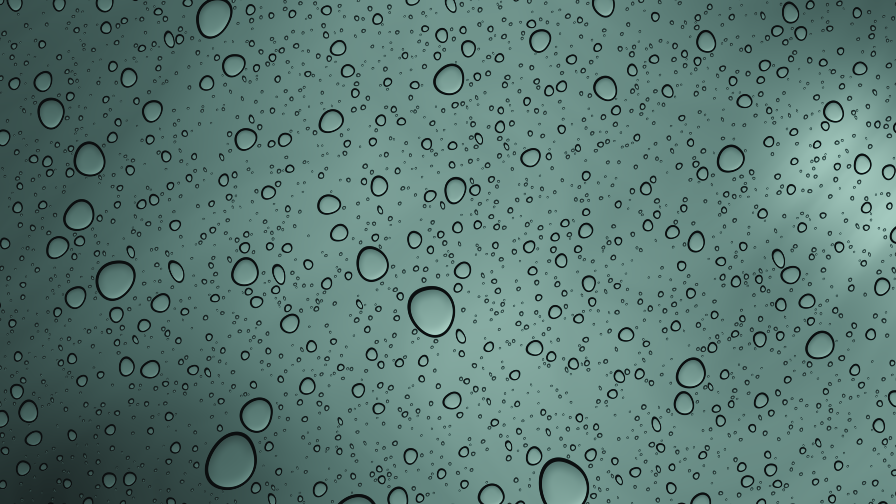
A WebGL 2 fragment shader for this texture:

```glsl
#version 300 es
precision highp float;
// Rain drops on a window pane in front of a dim, blue-green cloudy sky.
// The sky is a sum of soft glows and warped sines; the drops are scattered by
// cellular layers of shrinking size, each drop a dark rim round a bright lens.

#define LAYERS 6
#define CELL_SIZE 0.30
#define CELL_SHRINK 0.58
#define DENSITY 0.74
#define MIN_RADIUS 0.11
#define MAX_RADIUS 0.185
#define RIM_BASE 0.0023
#define RIM_GROWTH 0.075
#define RIM_TONE 0.05
#define CLOUD_CONTRAST 0.06
#define GLOW 0.42

uniform vec2 u_resolution;
out vec4 fragColor;

struct Drop {
    float dist;    // signed distance to the outline
    float radius;
    vec2 centre;
    vec2 offset;   // from centre, in radii
};

vec3 hash3(vec3 c) {
    c = fract(c * vec3(0.1031, 0.1030, 0.0973));
    c += dot(c, c.yxz + 33.33);
    return fract((c.xxy + c.yxx) * c.zyx);
}

mat2 turn(float a) {
    float c = cos(a), s = sin(a);
    return mat2(c, s, -s, c);
}

float blob(vec2 p, vec2 centre, vec2 size) {
    vec2 q = (p - centre) / size;
    return exp(-dot(q, q));
}

// Layered, warped sines, about -1 to 1
float clouds(vec2 p) {
    float sum = 0.0, amp = 0.5;
    vec2 q = p * 3.2 + vec2(1.7, 0.4);
    for (int i = 0; i < 5; i++) {
        q += 0.7 * sin(q.yx * 1.3 + float(i) * 1.9);
        sum += amp * sin(q.x) * cos(q.y);
        q = turn(0.9) * q * 1.75;
        amp *= 0.62;
    }
    return sum;
}

// Lightness of the sky; p.y runs from 0 to 1
float skyTone(vec2 p) {
    vec2 u = vec2(p.x * u_resolution.y / u_resolution.x, p.y);
    float cloud = clouds(p);
    float tone = 0.34 + 0.26 * smoothstep(-0.1, 0.45, u.x);
    tone -= 0.07 * smoothstep(0.55, 0.85, u.x) + 0.05 * u.y * u.y;
    tone -= 0.25 * blob(u, vec2(0.13, -0.05), vec2(0.28, 0.32));
    tone -= 0.13 * blob(u, vec2(1.0, 1.02), vec2(0.20, 0.18));
    tone += 0.05 * blob(u, vec2(0.55, 0.30), vec2(0.25, 0.20));
    tone += GLOW * (1.0 + 0.45 * cloud) * blob(u, vec2(0.97, 0.62), vec2(0.09, 0.17));
    return max(tone + CLOUD_CONTRAST * cloud, 0.1);
}

// Share of filled cells: few huge drops, many middling ones, thinner specks
float fillChance(float k) {
    return DENSITY - 0.38 * step(k, 0.5) - 0.1 * step(k, 1.5) * step(0.5, k) - 0.36 * step(4.5, k);
}

// Closest drop of one cellular layer
Drop nearestDrop(vec2 p, int layer) {
    float k = float(layer);
    float size = CELL_SIZE * pow(CELL_SHRINK, k);
    float chance = fillChance(k);
    mat2 grid = turn(0.35 + 0.8 * k);
    vec2 cell = floor(grid * p / size);
    Drop best = Drop(1.0, 1.0, p, vec2(0.0));
    for (int y = -1; y <= 1; y++)
    for (int x = -1; x <= 1; x++) {
        vec2 id = cell + vec2(x, y);
        vec3 place = hash3(vec3(id, k * 7.0 + 3.0));
        if (place.z > chance) continue;
        vec3 form = hash3(vec3(id + 41.0, k * 5.0 + 17.0));
        vec2 centre = ((id + 0.13 + 0.74 * place.xy) * size) * grid;
        float radius = size * mix(MIN_RADIUS, MAX_RADIUS, form.x * form.x);
        // Slightly stretched, uneven outline; a few smaller drops run long
        float runny = step(0.94, form.z) * step(1.5, k);
        float stretch = sqrt(1.02 + 0.27 * form.y + 0.6 * runny);
        vec2 q = (p - centre) * turn(0.3 + 1.7 * form.z);
        q *= vec2(1.0 / stretch, stretch);
        float a = atan(q.y, q.x + 1e-6);
        float wobble = 0.04 * sin(2.0 * a + 6.3 * form.y) + 0.035 * sin(3.0 * a + 6.3 * form.x);
        float dist = length(q) - radius * (1.0 + wobble);
        if (dist < best.dist) best = Drop(dist, radius, centre, (p - centre) / radius);
    }
    return best;
}

// True if a larger drop already takes up this place
bool isCovered(Drop drop, int layer) {
    for (int j = 0; j < layer; j++)
        if (nearestDrop(drop.centre, j).dist < drop.radius * 1.3) return true;
    return false;
}

float coverage(float dist, float pixel) {
    return 1.0 - smoothstep(-0.6 * pixel, 0.6 * pixel, dist);
}

// Lens shading: dim above, bright below, inside a dark rim
float shadeDrop(float tone, Drop drop, float pixel) {
    vec2 n = drop.offset;
    float edge = smoothstep(-0.6, 0.0, drop.dist / drop.radius);
    float lens = mix(tone, 0.57, 0.22) + 0.035 - 0.05 * n.y;
    lens *= 1.0 - 0.28 * edge * clamp(0.5 + 0.6 * n.y - 0.3 * n.x, 0.0, 1.0);
    lens += 0.14 * edge * clamp(0.5 * n.x - 0.7 * n.y, 0.0, 1.0);
    float width = (RIM_BASE + RIM_GROWTH * drop.radius) * (1.0 + 0.25 * dot(n, vec2(-0.6, 0.5)));
    width = min(width, 0.6 * drop.radius);
    float inside = coverage(drop.dist, pixel);
    float rim = inside - coverage(drop.dist + width, pixel);
    rim *= mix(0.6, 1.0, smoothstep(0.002, 0.009, drop.radius));
    return mix(mix(tone, lens, inside), RIM_TONE, rim);
}

void main() {
    float pixel = 1.0 / u_resolution.y;
    vec2 p = gl_FragCoord.xy * pixel;
    float tone = skyTone(p);
    for (int i = 0; i < LAYERS; i++) {
        Drop drop = nearestDrop(p, i);
        if (drop.dist < pixel && !isCovered(drop, i)) tone = shadeDrop(tone, drop, pixel);
    }
    // Blue-green tint, paler in the lights
    vec3 tint = vec3(mix(0.685, 0.81, smoothstep(0.3, 0.85, tone)), 1.0, 0.938);
    fragColor = vec4(tone * tint + vec3(0.008, 0.004, 0.010), 1.0);
}
```
